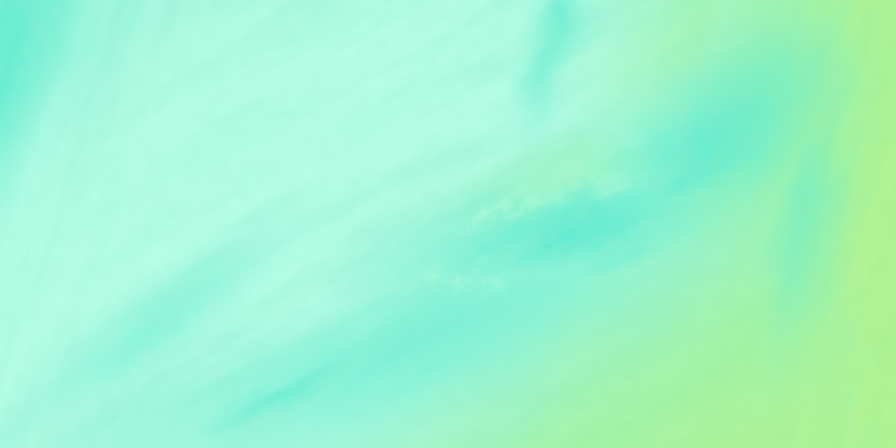
Reproduce this background procedurally as a WebGL 1 fragment shader.

```glsl
precision highp float;
uniform vec2 u_resolution;

vec2 gradientAt(vec2 cell) {
  float h = fract(sin(dot(cell, vec2(127.1, 311.7))) * 43758.5);
  return vec2(cos(6.2832 * h), sin(6.2832 * h));
}

float noise(vec2 p) {
  vec2 i = floor(p), f = fract(p);
  vec2 w = f * f * f * (f * (f * 6.0 - 15.0) + 10.0);
  vec2 e = vec2(0.0, 1.0);
  float low = mix(dot(gradientAt(i), f), dot(gradientAt(i + e.yx), f - e.yx), w.x);
  float high = mix(dot(gradientAt(i + e), f - e), dot(gradientAt(i + 1.0), f - 1.0), w.x);
  return mix(low, high, w.y);
}

float fbm(vec2 p) {
  float sum = 0.0, gain = 0.65;
  for (int i = 0; i < 5; i++) {
    sum += gain * noise(p);
    p = p * 2.03 + 7.3;
    gain *= 0.55;
  }
  return sum;
}

// Coordinates along and across a brush direction
vec2 along(vec2 p, float angle) {
  float c = cos(angle), s = sin(angle);
  return vec2(c * p.x + s * p.y, c * p.y - s * p.x);
}

// Soft elongated dab of paint
float dab(vec2 p, vec2 center, float angle, vec2 radius) {
  vec2 q = along(p - center, angle) / radius;
  return exp(-dot(q, q));
}

void main() {
  vec2 uv = gl_FragCoord.xy / u_resolution;
  vec2 p = uv * vec2(2.0, 1.0);

  vec3 pale = vec3(0.70, 0.985, 0.89);
  vec3 mint = vec3(0.59, 0.95, 0.84);
  vec3 teal = vec3(0.39, 0.92, 0.81);
  vec3 green = vec3(0.63, 0.95, 0.67);
  vec3 lime = vec3(0.69, 0.95, 0.56);

  // Bristle marks: slanted in the middle, steep towards the sides
  float slanted = fbm(along(p, 0.52) * vec2(2.2, 13.0));
  float steep = fbm(along(p, 1.25) * vec2(2.0, 12.0) + 31.0);
  float sides = max(smoothstep(0.45, 0.0, p.x - 0.3 * p.y + 0.1), smoothstep(1.45, 1.9, p.x));
  float bristle = mix(slanted, steep, sides);
  float grain = fbm(p * 22.0);
  vec2 q = p + vec2(0.05, 0.07) * bristle + 0.035 * vec2(fbm(p * 5.0), fbm(p * 5.0 + 19.0));

  // Pale ground with a bright diagonal ridge
  float light = 0.42 + 0.65 * dab(q, vec2(0.62, 0.66), 0.45, vec2(0.95, 0.36));
  light += 0.2 * dab(q, vec2(0.0, 0.3), 0.5, vec2(0.35, 0.3));
  vec3 color = mix(mint, pale, clamp(light + 0.45 * bristle, 0.0, 1.0));

  // Green lower right and right margin
  float slope = q.x - 1.0 - 1.3 * q.y;
  float greenArea = smoothstep(-0.35, 0.35, slope + 0.15 * bristle);
  greenArea = max(greenArea, smoothstep(1.3, 1.85, q.x));
  greenArea = max(greenArea, 0.75 * dab(q, vec2(1.56, 0.95), 1.1, vec2(0.25, 0.15)));
  greenArea = max(greenArea, 0.5 * dab(q, vec2(1.32, 0.63), 0.35, vec2(0.25, 0.07)));
  color = mix(color, green, greenArea);
  float limeArea = 0.85 * smoothstep(1.72, 2.0, q.x + 0.12 * bristle);
  limeArea = max(limeArea, 0.65 * smoothstep(0.1, 0.75, slope));
  color = mix(color, lime, limeArea);

  // Teal strokes: corner, top streak, central sweep, lower sweep
  float tealArea = 0.85 * dab(q, vec2(0.0, 0.88), 1.15, vec2(0.4, 0.13));
  tealArea = max(tealArea, 0.7 * dab(q, vec2(1.24, 0.93), 1.3, vec2(0.17, 0.045)));
  tealArea = max(tealArea, 0.9 * dab(q, vec2(1.27, 0.48), 0.25, vec2(0.33, 0.095)));
  tealArea = max(tealArea, 0.85 * dab(q, vec2(1.6, 0.69), 0.65, vec2(0.27, 0.13)));
  tealArea = max(tealArea, 0.5 * dab(q, vec2(1.8, 0.54), 1.4, vec2(0.25, 0.06)));
  tealArea = max(tealArea, 0.55 * dab(q, vec2(0.95, 0.25), 0.35, vec2(0.5, 0.12)));
  tealArea = max(tealArea, 0.7 * dab(q, vec2(0.66, 0.13), 0.4, vec2(0.2, 0.05)));
  tealArea = max(tealArea, 0.4 * dab(q, vec2(0.35, 0.28), 0.6, vec2(0.28, 0.06)));
  color = mix(color, teal, clamp(tealArea * (1.0 + 0.7 * bristle + 0.3 * grain), 0.0, 1.0));

  // Dry pale strokes dragged over the teal
  float dry = dab(q, vec2(1.02, 0.37), -0.15, vec2(0.14, 0.035));
  dry = max(dry, dab(q, vec2(1.1, 0.53), 0.25, vec2(0.25, 0.03)));
  dry = max(dry, 0.7 * dab(q, vec2(1.33, 0.58), 0.4, vec2(0.16, 0.03)));
  color = mix(color, mix(pale, green, 0.2), 0.6 * dry * smoothstep(-0.3, 0.3, grain + bristle));

  color += 0.035 * bristle * vec3(1.0, 0.3, 0.5) + 0.012 * grain;
  gl_FragColor = vec4(clamp(color, 0.0, 1.0), 1.0);
}
```
